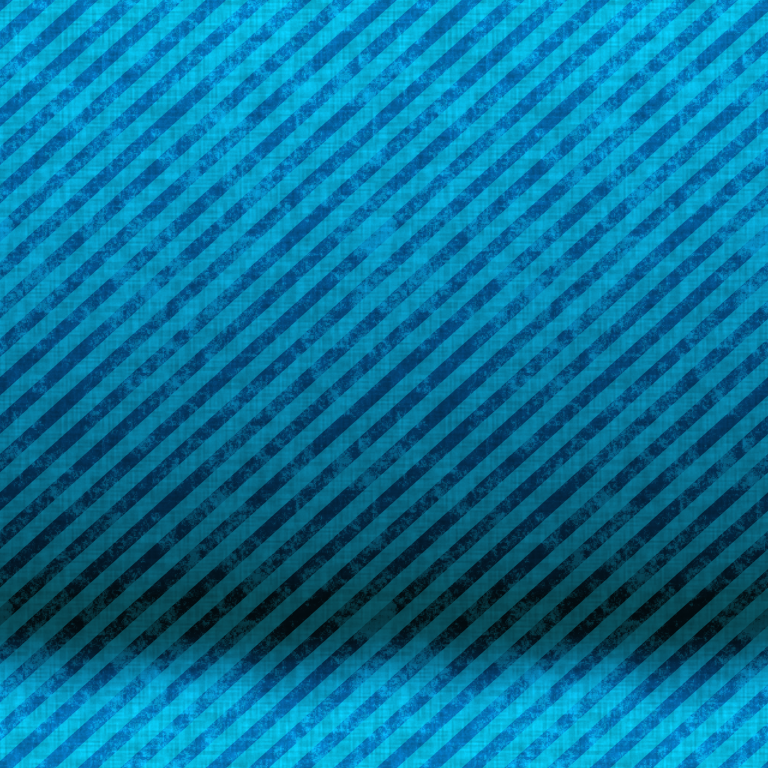
This pattern is drawn by a Shadertoy shader. Its source:

```glsl
const vec2 STRIPES = vec2(18.0, -20.0);  // stripe periods across and down
const float STRIPE_PHASE = 0.06;
const float DARK_SHARE = 0.48;
const float CLOTH_REPEATS = 2.0;         // worn cloth tiles per canvas side

float hash(vec2 p) {
    vec3 q = fract(p.xyx * vec3(0.1031, 0.1030, 0.0973));
    q += dot(q, q.yzx + 33.33);
    return fract((q.x + q.y) * q.z);
}

// Value noise over the unit square that wraps after a whole number of cells
float wrapNoise(vec2 uv, vec2 cells, float seed) {
    vec2 p = uv * cells;
    vec2 i = floor(p);
    vec2 f = p - i;
    f = f * f * (3.0 - 2.0 * f);
    vec2 a = mod(i, cells) + seed;
    vec2 b = mod(i + 1.0, cells) + seed;
    return mix(mix(hash(a), hash(vec2(b.x, a.y)), f.x),
               mix(hash(vec2(a.x, b.y)), hash(b), f.x), f.y);
}

float wrapFbm(vec2 uv, float cells, float gain, float seed) {
    float sum = 0.0, total = 0.0, amplitude = 1.0;
    for (int i = 0; i < 5; i++) {
        sum += amplitude * wrapNoise(uv, vec2(cells), seed);
        total += amplitude;
        amplitude *= gain;
        cells *= 2.0;
        seed += 17.0;
    }
    return sum / total;
}

// Signed distance to the dark band, in stripe periods; negative inside
float stripeDistance(float phase, float share) {
    return abs(fract(phase + 0.5) - 0.5) - 0.5 * share;
}

// Long fade down the canvas, then a quick return to full light
float verticalLight(float depth) {
    float fade = 1.0 - clamp(depth / 0.78, 0.0, 1.0);
    return max(pow(fade, 0.8), smoothstep(0.82, 0.95, depth));
}

// Shade from dark to light, with extra blue in the middle tones
vec3 shade(vec3 low, vec3 high, float light) {
    return mix(low, high, light) + vec3(0.0, 0.02, 0.07) * 4.0 * light * (1.0 - light);
}

// Fine threads running both ways
float weave(vec2 uv) {
    float upright = wrapNoise(uv, vec2(190.0, 20.0), 211.0);
    float level = wrapNoise(uv, vec2(20.0, 190.0), 307.0);
    return upright + level - 1.0;
}

void mainImage(out vec4 fragColor, in vec2 fragCoord) {
    vec2 uv = fragCoord / iResolution.xy;
    vec2 cloth = uv * CLOTH_REPEATS;

    // Cloth texture
    float blotch = wrapFbm(cloth, 5.0, 0.5, 11.0);
    float grain = wrapFbm(cloth, 20.0, 0.95, 101.0);
    float threads = weave(cloth);

    // Light, with a gently uneven lower edge
    float depth = 1.0 - uv.y;
    float unevenness = (blotch - 0.5) * 0.05 * smoothstep(0.0, 0.3, depth)
                     * (1.0 - smoothstep(0.88, 1.0, depth));
    float light = verticalLight(clamp(depth + unevenness, 0.0, 1.0));
    vec3 pale = shade(vec3(0.03, 0.29, 0.34), vec3(0.03, 0.72, 0.87), light);
    vec3 deep = shade(vec3(0.01, 0.05, 0.07), vec3(0.02, 0.47, 0.74), light);

    // Diagonal stripes, rubbed thin in speckles
    float phase = dot(uv, STRIPES) - STRIPE_PHASE;
    float edge = 0.7 * length(STRIPES / iResolution.xy);
    float band = 1.0 - smoothstep(-edge, edge, stripeDistance(phase, DARK_SHARE));
    float wear = smoothstep(0.44, 0.66, 0.7 * grain + 0.3 * blotch);
    vec3 color = mix(pale, deep, band * (1.0 - 0.6 * wear));

    // Surface mottling
    color *= 1.0 + 0.16 * threads + (grain - 0.5) * mix(0.25, 0.5, band)
           + (blotch - 0.5) * 0.12;
    fragColor = vec4(clamp(color, 0.0, 1.0), 1.0);
}
```
